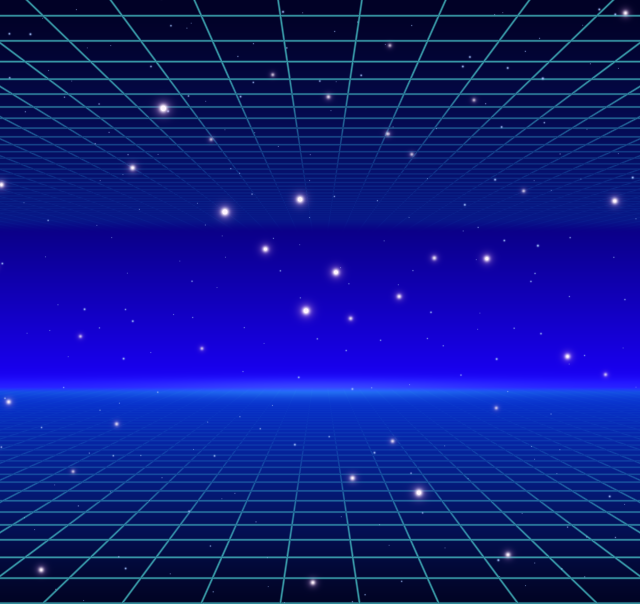
Write a Shadertoy shader that draws this background.

```glsl
// A neon night: a wire-grid ceiling and floor recede toward a glowing blue band,
// under scattered stars. Both grids share one mirrored perspective formula;
// stars come from jittered hash cells in a fine and a coarse layer.

// Layout, in canvas heights (x is measured from the centre)
const float MIRROR_Y = 0.4876;      // axis between the two planes
const float VANISH_GAP = 0.0441;    // axis to each vanishing point
const float FAR_DEPTH = 0.087;      // planes end this far from vanishing point
const float NEAR_DEPTH = 0.456;
const float COLUMN_STEP = 0.2962;
const float ROW_STEP = 0.2345;
const float ROW_START = 2.2615;
const float LINE_HALF_WIDTH = 0.0014;
const float HORIZON_Y = 0.357;
const float BAND_TOP_Y = 0.625;

// Colours
const vec3 CEILING_NEAR = vec3(0.005, 0.005, 0.15);
const vec3 CEILING_FAR = vec3(0.03, 0.09, 0.55);
const vec3 FLOOR_NEAR = vec3(0.005, 0.01, 0.13);
const vec3 FLOOR_FAR = vec3(0.03, 0.20, 0.86);
const vec3 BAND_TOP = vec3(0.04, 0.0, 0.52);
const vec3 BAND_BOTTOM = vec3(0.10, 0.0, 0.98);
const vec3 HORIZON_GLOW = vec3(0.12, 0.27, 0.12);
const vec3 LINE_NEAR = vec3(0.27, 0.74, 0.77);
const vec3 LINE_FAR = vec3(0.08, 0.38, 0.80);
const vec3 STAR_CORE = vec3(1.0, 0.96, 1.0);
const vec3 STAR_HALO = vec3(0.78, 0.55, 0.86);
const vec3 DUST = vec3(0.62, 0.74, 0.98);

// Stars
const float STAR_CELL = 0.13;
const float STAR_SHARE = 0.6;
const float STAR_RADIUS = 0.0062;
const float DUST_CELL = 0.06;
const float DUST_SHARE = 0.75;
const float DUST_RADIUS = 0.0021;

float hash(vec2 p) {
    return fract(sin(dot(p, vec2(127.1, 311.7))) * 43758.5453);
}

float lineCoverage(float dist, float halfWidth, float pixel) {
    return 1.0 - smoothstep(halfWidth - pixel, halfWidth + pixel, dist);
}

// Distance from the nearest integer
float toNearest(float v) {
    return abs(v - floor(v + 0.5));
}

// Coverage of the perspective grid at a depth below the vanishing point
float gridLines(float x, float depth, float pixel) {
    float slope = x / depth;
    float column = toNearest(slope / COLUMN_STEP - 0.5) * COLUMN_STEP * depth
                 / sqrt(1.0 + slope * slope);
    float rowSpacing = ROW_STEP * depth * depth;
    float row = toNearest((1.0 / depth - ROW_START) / ROW_STEP) * rowSpacing;
    float halfWidth = LINE_HALF_WIDTH * mix(0.55, 1.0, smoothstep(0.1, 0.4, depth));
    float resolved = smoothstep(1.0, 2.5, rowSpacing / pixel);
    return max(lineCoverage(column, halfWidth, pixel),
               lineCoverage(row, halfWidth, pixel) * resolved);
}

// Returns core and halo strength of one layer of jittered stars
vec2 starLayer(vec2 p, float cellSize, float share, float radius, float seed) {
    vec2 cell = floor(p / cellSize);
    vec2 light = vec2(0.0);
    for (int j = -1; j <= 1; j++)
    for (int i = -1; i <= 1; i++) {
        vec2 id = cell + vec2(i, j);
        vec2 key = id + seed;
        vec2 jitter = vec2(hash(key), hash(key + 17.3));
        float present = step(hash(key + 41.9), share);
        float size = mix(0.45, 1.0, pow(hash(key + 73.1), 3.0));
        float r = length(p - (id + jitter) * cellSize) / (radius * size);
        light += present * size * vec2(exp(-r * r) * 1.5, exp(-r * r * 0.2));
    }
    return light;
}

void mainImage(out vec4 fragColor, in vec2 fragCoord) {
    float pixel = 1.0 / iResolution.y;
    vec2 p = vec2(fragCoord.x - 0.5 * iResolution.x, fragCoord.y) * pixel;
    bool isCeiling = p.y > MIRROR_Y;
    float depth = abs(p.y - MIRROR_Y) - VANISH_GAP;
    float safeDepth = max(depth, 0.05);

    // Sky band between the planes
    float rise = clamp((p.y - HORIZON_Y) / (BAND_TOP_Y - HORIZON_Y), 0.0, 1.0);
    vec3 color = mix(BAND_BOTTOM, BAND_TOP, rise);

    // Ceiling and floor with their grids
    float far = pow(clamp((NEAR_DEPTH - depth) / (NEAR_DEPTH - FAR_DEPTH), 0.0, 1.0), 1.3);
    vec3 plane = isCeiling ? mix(CEILING_NEAR, CEILING_FAR, far)
                           : mix(FLOOR_NEAR, FLOOR_FAR, far);
    float nearness = smoothstep(FAR_DEPTH, 0.36, depth);
    float strength = mix(0.12, 0.85, nearness);
    plane = mix(plane, mix(LINE_FAR, LINE_NEAR, nearness),
                gridLines(p.x, safeDepth, pixel) * strength);
    float softness = isCeiling ? 0.02 : 0.007;
    color = mix(color, plane, smoothstep(FAR_DEPTH - 0.004, FAR_DEPTH + softness, depth));

    // Horizon glow, strongest at the centre
    float glow = exp(-pow((p.y - HORIZON_Y) / 0.016, 2.0));
    color += HORIZON_GLOW * glow * mix(0.45, 1.0, exp(-p.x * p.x * 12.0));

    // Stars
    vec2 dust = starLayer(p, DUST_CELL, DUST_SHARE, DUST_RADIUS, 5.0);
    vec2 stars = starLayer(p, STAR_CELL, STAR_SHARE, STAR_RADIUS, 29.0);
    color = mix(color, DUST, clamp(dust.x * 0.65, 0.0, 1.0));
    color = mix(color, STAR_HALO, clamp(stars.y * 0.55, 0.0, 1.0));
    color = mix(color, STAR_CORE, clamp(stars.x, 0.0, 1.0));

    fragColor = vec4(clamp(color, 0.0, 1.0), 1.0);
}
```
